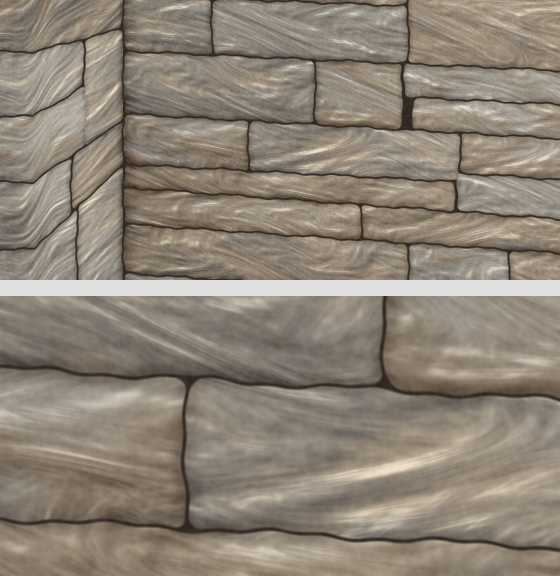
Top, the full canvas; bottom, a detail of the centre.
This texture is drawn by a WebGL 1 fragment shader. Its source:

```glsl
precision highp float;
uniform vec2 u_resolution;

const float CORNER = 0.441;
const float FAR = 2.4;
const vec2 NO_CUT = vec2(9.0);

float hash(vec2 p) {
  return fract(sin(dot(p, vec2(127.1, 311.7))) * 4375.85);
}

float cellular(vec2 p) {
  vec2 cell = floor(p);
  float nearest = 2.0;
  for (int j = -1; j <= 1; j++) {
    for (int i = -1; i <= 1; i++) {
      vec2 c = cell + vec2(float(i), float(j));
      vec2 seed = c + vec2(hash(c), hash(c + 17.3));
      nearest = min(nearest, length(p - seed));
    }
  }
  return nearest;
}

float layeredSines(vec2 p) {
  float sum = 0.0;
  float gain = 0.5;
  for (int i = 0; i < 6; i++) {
    p += 0.8 * sin(p.yx * 0.7 + float(i) * 1.9);
    sum += gain * sin(p.x + sin(p.y * 0.8)) * sin(p.y + sin(p.x * 0.9));
    p = mat2(0.985, 0.17, -0.17, 0.985) * p * 1.7;
    gain *= 0.68;
  }
  return sum;
}

float spot(vec2 p, vec2 center, vec2 size) {
  vec2 d = (p - center) / size;
  return exp(-dot(d, d));
}

// Joint lines are (height, slope); a stone is (edge distance, drop, id)
vec3 course(vec3 best, vec2 p, float run, vec2 top, vec2 bottom, vec2 span, vec2 cuts) {
  float left = span.x;
  float right = span.y;
  if (p.x > cuts.x) left = cuts.x; else right = min(right, cuts.x);
  if (p.x > cuts.y) left = cuts.y; else right = min(right, cuts.y);
  float above = p.y - top.x - top.y * run;
  float below = bottom.x + bottom.y * run - p.y;
  vec2 inset = vec2(min(p.x - left, right - p.x), min(above, below));
  float r = 0.018;
  float gap = r - length(max(r - inset, 0.0)) + max(min(inset.x, inset.y) - r, 0.0);
  float drop = above / max(above + below, 0.01);
  return gap > best.x ? vec3(gap, drop, hash(vec2(left, top.x) * 7.0)) : best;
}

vec3 backWall(vec2 p) {
  float run = p.x - CORNER;
  vec2 a = vec2(-0.019, 0.04), b = vec2(0.182, 0.045), c = vec2(0.406, 0.057);
  vec2 d = vec2(0.586, 0.053), e = vec2(0.669, 0.073), f = vec2(0.8, 0.067);
  vec2 g = vec2(0.975, 0.07), sky = vec2(-0.3, 0.0), ground = vec2(1.4, 0.0);
  vec2 splitB = vec2(0.3, 0.047), splitC = vec2(0.54, 0.065);
  vec3 s = vec3(-1.0, 0.0, 0.0);
  s = course(s, p, run, sky, a, vec2(0.757, 1.458), NO_CUT);
  s = course(s, p, run, a, b, vec2(CORNER, 1.458), vec2(0.757, 9.0));
  s = course(s, p, run, sky, b, vec2(1.458, FAR), NO_CUT);
  s = course(s, p, run, b, c, vec2(CORNER, 1.438), vec2(1.125, 9.0));
  s = course(s, p, run, b, splitB, vec2(1.442, FAR), NO_CUT);
  s = course(s, p, run, splitB, c, vec2(1.472, FAR), NO_CUT);
  s = course(s, p, run, c, d, vec2(CORNER, 1.643), vec2(0.888, 9.0));
  s = course(s, p, run, c, splitC, vec2(1.643, FAR), NO_CUT);
  s = course(s, p, run, d, e, vec2(CORNER, 1.625), NO_CUT);
  s = course(s, p, run, splitC, e, vec2(1.629, FAR), NO_CUT);
  s = course(s, p, run, e, f, vec2(CORNER, FAR), vec2(1.29, 9.0));
  s = course(s, p, run, f, g, vec2(CORNER, FAR), vec2(1.458, 1.82));
  return course(s, p, run, g, ground, vec2(CORNER, FAR), vec2(0.75, 9.0));
}

vec3 sideWall(vec2 p) {
  float run = max(p.x - 0.12, 0.0);
  vec2 a = vec2(0.185, -0.26), b = vec2(0.415, -0.6), c = vec2(0.65, -0.7);
  vec2 d = vec2(0.89, -0.95), sky = vec2(-0.3, 0.0), ground = vec2(1.4, 0.0);
  vec3 s = vec3(-1.0, 0.0, 0.0);
  s = course(s, p, run, sky, a, vec2(-0.3, CORNER), NO_CUT);
  s = course(s, p, run, a, b, vec2(-0.3, 0.3), NO_CUT);
  s = course(s, p, run, a, c, vec2(0.3, CORNER), NO_CUT);
  s = course(s, p, run, b, c, vec2(-0.3, 0.31), NO_CUT);
  s = course(s, p, run, c, d, vec2(-0.3, CORNER), vec2(0.255, 9.0));
  return course(s, p, run, d, ground, vec2(-0.3, CORNER), vec2(0.275, 9.0));
}

void main() {
  float px = 1.0 / u_resolution.y;
  vec2 p = gl_FragCoord.xy * px;
  p.y = 1.0 - p.y;
  vec2 q = p + 0.003 * sin(p.yx * 31.0 + 2.0 * sin(p * 13.0)) + 0.0015 * sin(p.yx * 97.0);
  bool side = p.x < CORNER;
  vec3 stone = side ? sideWall(q) : backWall(q);

  // Chiselled relief follows the tilt of each wall
  float tilt = side ? -0.75 * smoothstep(0.06, 0.2, p.x) : 0.16;
  vec2 grain = vec2(p.x * 9.0, (p.y - tilt * p.x) * 25.0) + stone.z * 40.0;
  float relief = layeredSines(grain);
  float emboss = relief - layeredSines(grain + vec2(0.1, 0.28));
  float grit = cellular(p * 75.0) - 0.5 + 0.6 * (cellular(p * 150.0) - 0.5);

  // Broad light and shadow
  float light = 0.47 + 0.12 * smoothstep(1.0, 1.8, p.x) * (1.0 - 0.5 * p.y);
  light += 0.2 * spot(p, vec2(0.22, 0.45), vec2(0.16, 0.4));
  light += 0.12 * spot(p, vec2(0.36, 0.85), vec2(0.1, 0.3));
  light -= 0.2 * spot(p, vec2(0.04, 0.78), vec2(0.09, 0.16));
  light -= 0.13 * spot(p, vec2(0.1, 0.04), vec2(0.3, 0.12));
  light -= 0.15 * spot(p, vec2(0.5, 0.72), vec2(0.25, 0.25));
  light -= 0.07 * spot(p, vec2(0.8, 0.32), vec2(0.3, 0.12));
  light -= 0.18 * smoothstep(0.05, 0.0, abs(p.x - CORNER - 0.015));

  // Stone tone with worn highlights and rounded rims
  float tone = light + 0.1 * (stone.z - 0.5) + 0.14 * (0.5 - stone.y);
  tone += 0.3 * emboss + 0.1 * relief + 0.08 * grit;
  tone += 0.25 * smoothstep(0.2, 0.8, emboss);
  tone -= 0.2 * (1.0 - smoothstep(0.0, 0.025, stone.x));
  vec3 umber = vec3(0.31, 0.27, 0.23);
  vec3 limestone = vec3(0.87, 0.83, 0.76);
  vec3 color = mix(umber, limestone, clamp(tone, -0.2, 1.08));
  color += vec3(0.018, 0.0, -0.018) * sin(stone.z * 19.0 + relief * 2.0);

  vec3 jointShade = vec3(0.2, 0.17, 0.14) + 0.05 * grit;
  color = mix(jointShade, color, smoothstep(0.0, 0.003 + px, stone.x));
  gl_FragColor = vec4(color, 1.0);
}
```
